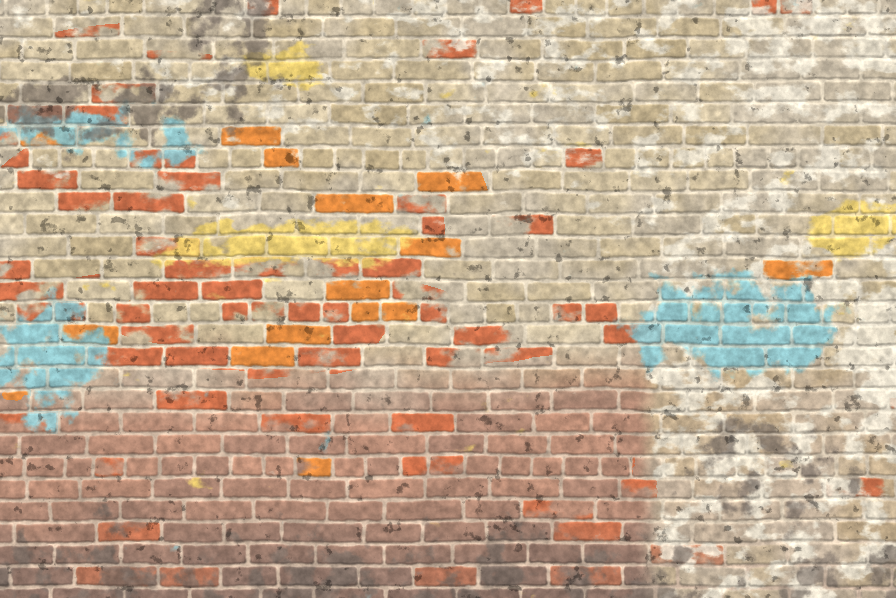
This texture is drawn by a WebGL 2 fragment shader. Its source:

```glsl
#version 300 es
precision highp float;
// Weathered brick wall: running-bond courses with a course of headers every
// seventh row. Joints are jittered per brick, then rose clay, cream wash, soot
// and flaking paint are layered by soft zones broken up with value noise.
uniform vec2 u_resolution;
out vec4 fragColor;

// Lengths are fractions of the canvas height.
const float COURSES = 27.2;
const float COURSE_SHIFT = 0.52;
const float STRETCHER = 0.112;
const float HEADER = 0.056;
const float HEADER_EVERY = 7.0;
const float JOINT = 0.0062;
const float CORNER = 0.004;
const float JITTER = 0.26;
const float ROUGHNESS = 0.0045;

const vec3 CREAM = vec3(0.83, 0.77, 0.65);
const vec3 OCHRE = vec3(0.73, 0.66, 0.52);
const vec3 STONE = vec3(0.73, 0.69, 0.63);
const vec3 ROSE = vec3(0.73, 0.55, 0.46);
const vec3 MAUVE = vec3(0.51, 0.42, 0.38);
const vec3 RED = vec3(0.78, 0.43, 0.29);
const vec3 ORANGE = vec3(0.86, 0.53, 0.25);
const vec3 YELLOW = vec3(0.90, 0.79, 0.42);
const vec3 BLUE = vec3(0.53, 0.75, 0.78);
const vec3 SOOT = vec3(0.44, 0.40, 0.37);
const vec3 CHALK = vec3(0.90, 0.87, 0.80);
const vec3 MORTAR = vec3(0.86, 0.81, 0.72);
const vec3 DUSTY_MORTAR = vec3(0.79, 0.70, 0.62);

float hash(vec2 v) {
  vec3 q = fract(v.xyx * 0.1031);
  q += dot(q, q.yzx + 33.33);
  return fract((q.x + q.y) * q.z);
}

float valueNoise(vec2 v) {
  vec2 i = floor(v), f = fract(v);
  f = f * f * (3.0 - 2.0 * f);
  return mix(mix(hash(i), hash(i + vec2(1, 0)), f.x),
             mix(hash(i + vec2(0, 1)), hash(i + 1.0), f.x), f.y);
}

float fbm(vec2 v) {
  float sum = 0.0, gain = 0.5;
  for (int k = 0; k < 5; k++) {
    sum += gain * valueNoise(v);
    v = mat2(1.6, 1.2, -1.2, 1.6) * v + 17.3;
    gain *= 0.5;
  }
  return sum;
}

// Soft elliptical region, 1 at the centre and 0 outside.
float zone(vec2 p, vec2 centre, vec2 radius) {
  return 1.0 - smoothstep(0.25, 1.0, length((p - centre) / radius));
}

// Ragged coverage that grows with the zone strength.
float flake(float strength, float n) {
  return smoothstep(-0.08, 0.08, n + 0.6 * strength - 0.88);
}

float jointAt(float i, float row) { return i + JITTER * (hash(vec2(i + 40.0, row)) - 0.5); }

// Signed distance to the brick; gives its id and offset from its centre.
float brick(vec2 p, out vec2 id, out vec2 local) {
  float y = p.y * COURSES + COURSE_SHIFT, row = floor(y);
  float isHeader = step(HEADER_EVERY - 1.5, mod(row, HEADER_EVERY));
  float width = mix(STRETCHER, HEADER, isHeader);
  float x = p.x / width + 0.5 * mod(row, 2.0) + 0.3 * hash(vec2(row, 7.0)) + 2.0;
  float i = floor(x);
  i += step(jointAt(i + 1.0, row), x) - step(x, jointAt(i, row));
  float left = jointAt(i, row), right = jointAt(i + 1.0, row);
  id = vec2(i, row);
  local = vec2((x - 0.5 * (left + right)) * width, (y - row - 0.5) / COURSES);
  vec2 halfSize = 0.5 * vec2((right - left) * width, 1.0 / COURSES) - 0.5 * JOINT;
  vec2 q = abs(local) - halfSize + CORNER;
  return length(max(q, 0.0)) + min(max(q.x, q.y), 0.0) - CORNER;
}

void main() {
  vec2 p = gl_FragCoord.xy / u_resolution.y;
  float pixel = 1.0 / u_resolution.y;
  float broad = fbm(p * 6.0), blotch = fbm(p * vec2(22.0, 32.0) + 9.0);
  float grain = fbm(p * 95.0 + 3.0);

  // Brick outline, roughened.
  vec2 warp = vec2(valueNoise(p * 11.0), valueNoise(p * 9.0 + 50.0)) - 0.5;
  vec2 id, local;
  float d = brick(p + warp * 0.006, id, local) + ROUGHNESS * (fbm(p * 70.0) - 0.45);
  float face = 1.0 - smoothstep(-pixel, pixel + 0.0006, d);
  float tone = hash(id + 3.0), pick = hash(id + 71.0);

  // Bare clay low on the left, washed bricks above and on the right.
  float rightWash = smoothstep(1.06, 1.10, p.x + 0.03 * (blotch - 0.5));
  float low = (1.0 - smoothstep(0.30, 0.46, p.y + 0.16 * (broad - 0.5))) * (1.0 - 0.8 * rightWash);
  float foot = 1.0 - smoothstep(0.02, 0.20, p.y + 0.1 * (broad - 0.5));
  vec3 washed = mix(mix(OCHRE, CREAM, tone), STONE, 0.7 * smoothstep(0.4, 0.65, broad + 0.3 * (pick - 0.5)));
  vec3 clay = mix(mix(ROSE, MAUVE, 0.45 * tone), MAUVE, 0.8 * foot);
  vec3 surface = mix(washed, clay, low);

  // Scattered red and orange bricks.
  float redChance = 0.04 + 0.42 * zone(p, vec2(0.25, 0.60), vec2(0.62, 0.42))
    + 0.45 * zone(p, vec2(0.55, 0.46), vec2(0.75, 0.13)) + 0.15 * low;
  float redWear = smoothstep(0.32, 0.52, blotch + 0.25 * (tone - 0.3));
  surface = mix(surface, mix(RED, ORANGE, step(0.82, tone)), step(1.0 - redChance, pick) * redWear * (1.0 - 0.5 * foot));
  vec3 mortar = mix(MORTAR, DUSTY_MORTAR, max(low, foot)) * (0.90 + 0.2 * blotch);
  vec3 color = mix(mortar, surface, face);

  // Paint and dirt, thinner over the joints.
  float n = blotch + 0.22 * (tone - 0.5), hold = mix(0.4, 0.9, face);
  float yellow = max(zone(p, vec2(0.45, 0.59), vec2(0.34, 0.07)), zone(p, vec2(0.50, 0.89), vec2(0.14, 0.06)));
  yellow = max(yellow, zone(p, vec2(1.43, 0.62), vec2(0.11, 0.08)));
  float blue = max(zone(p, vec2(1.22, 0.46), vec2(0.30, 0.12)), 0.75 * zone(p, vec2(0.08, 0.40), vec2(0.20, 0.16)));
  blue = max(blue, 0.65 * zone(p, vec2(0.16, 0.76), vec2(0.34, 0.10)));
  float soot = max(0.75 * zone(p, vec2(0.40, 0.96), vec2(0.13, 0.20)), 0.65 * zone(p, vec2(0.15, 0.81), vec2(0.45, 0.10)));
  soot = max(soot, 0.62 * zone(p, vec2(1.30, 0.22), vec2(0.26, 0.16)));
  soot = max(soot, 0.65 * foot);
  float chalk = max(zone(p, vec2(1.49, 0.41), vec2(0.14, 0.26)), 0.55 * smoothstep(0.45, 0.9, p.y) * (0.6 + 0.4 * p.x));
  chalk = max(chalk, 0.55 * rightWash);
  color = mix(color, CHALK, 0.85 * flake(chalk, fbm(p * vec2(26.0, 38.0) + 31.0)));
  color = mix(color, YELLOW, hold * flake(yellow, n));
  color = mix(color, BLUE, hold * flake(blue, fbm(p * 24.0 + 63.0) + 0.2 * (pick - 0.5)));
  color = mix(color, SOOT, 0.75 * hold * flake(soot, fbm(p * 28.0 + 90.0)));

  // Lit upper edges, shaded undersides, pits and grain.
  float rim = 1.0 - smoothstep(0.0, 0.004, abs(d));
  float side = smoothstep(0.006, 0.014, abs(local.y)) * sign(local.y);
  color *= 1.0 + rim * side * mix(0.10, 0.22, step(side, 0.0)) * (0.4 + 1.2 * blotch);
  color *= 1.0 - 0.35 * smoothstep(0.66, 0.78, fbm(p * 60.0 + 12.0));
  color *= 1.03 + 0.45 * (grain - 0.48) + 0.12 * (broad - 0.5);
  fragColor = vec4(clamp(color, 0.0, 1.0), 1.0);
}
```
